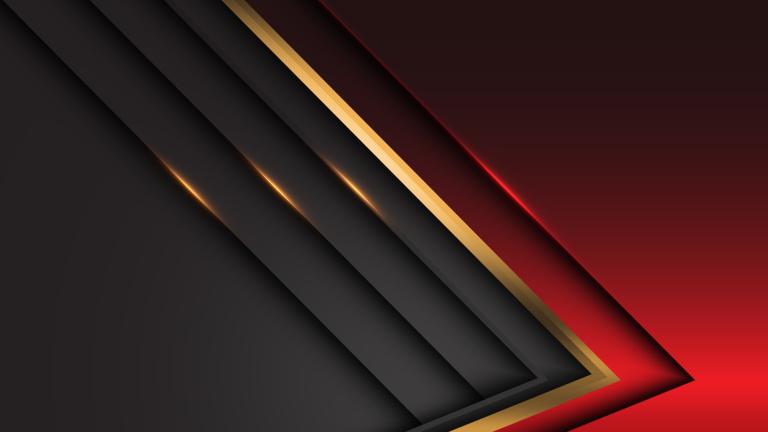
Write a WebGL 2 fragment shader that draws this background.

```glsl
#version 300 es
precision highp float;

#define TIP_Y 0.12
#define RED_TIP 1.609
#define GOLD_TIP 1.437
#define GOLD_WIDTH 0.038
#define PANEL_TIP 1.270
#define BEVEL_WIDTH 0.014
#define STRIPE_TIP 1.079
#define STRIPE_STEP 0.202
#define SHADOW_WIDTH 0.040
#define FLARE_Y 0.563

uniform vec2 u_resolution;
out vec4 outColor;

// Signed distance to the long slanted edge; negative on the left
float slantEdge(vec2 p, float tip) {
    vec2 q = p - vec2(tip, TIP_Y);
    return (q.x + 0.99 * q.y) / 1.407;
}

// Arrowhead pointing right, closed below by a shallower edge
float arrow(vec2 p, float tip) {
    vec2 q = p - vec2(tip, TIP_Y);
    return max(slantEdge(p, tip), (q.x - 2.48 * q.y) / 2.674);
}

float fill(float d) {
    float pixel = 0.75 / u_resolution.y;
    return smoothstep(pixel, -pixel, d);
}

float bump(float x, float center, float width) {
    float t = (x - center) / width;
    return exp(-t * t);
}

// Soft darkness just inside an edge
float innerShadow(float d, float strength) {
    float t = max(-d, 0.0) / SHADOW_WIDTH;
    return 1.0 - strength * exp(-t * (0.6 + 0.5 * t));
}

vec3 redGradient(float y) {
    float fall = pow(clamp((1.0 - y) / (1.0 - TIP_Y), 0.0, 1.0), 2.4);
    vec3 color = mix(vec3(0.14, 0.07, 0.075), vec3(0.93, 0.11, 0.14), fall);
    return color * (1.0 - 0.22 * smoothstep(TIP_Y, 0.0, y));
}

vec3 charcoal(vec2 p) {
    float light = exp(-dot(p - vec2(1.04, 0.14), p - vec2(1.04, 0.14)) / 0.28);
    return mix(vec3(0.142, 0.125, 0.129), vec3(0.245, 0.238, 0.240), light);
}

// Two metal facets with a highlight halfway along the edge
vec3 gold(float d, float y) {
    float inner = fill(d + GOLD_WIDTH * 0.45);
    float t = (y - mix(0.64, 0.66, inner)) / 0.30;
    float metal = exp(-t * t * t * t);
    metal += mix(0.75, 0.45, inner) * bump(y, mix(0.16, 0.14, inner), 0.07);
    metal += 0.8 * bump(y, 0.0, 0.055);
    vec3 color = mix(vec3(0.20, 0.15, 0.10), vec3(0.95, 0.69, 0.30), min(metal, 1.0));
    float shine = bump(y, 0.64, 0.17) * mix(0.12, 0.95, inner);
    return mix(color, vec3(0.99, 0.84, 0.61), shine);
}

// Spark stretched along an edge: wide halo and narrow hot core
vec3 flare(float d, float y, float len, vec3 halo, vec3 core) {
    float along = bump(y, FLARE_Y, len);
    float across = abs(d) * (d < 0.0 ? 1.5 : 1.0);
    return halo * along * exp(-across / 0.008)
         + core * along * along * along * exp(-across / 0.0035);
}

void main() {
    vec2 p = gl_FragCoord.xy / u_resolution.y;
    vec3 red = redGradient(p.y);
    vec3 gray = charcoal(p);
    vec3 amber = vec3(0.72, 0.30, 0.06);
    vec3 yellow = vec3(0.60, 0.55, 0.22);

    // Red field and recessed red arrow
    float redEdge = arrow(p, RED_TIP);
    vec3 color = mix(red, red * innerShadow(redEdge, 0.93), fill(redEdge));
    float rim = exp(-abs(redEdge) / 0.003) * smoothstep(0.2, 0.45, p.y);
    color += vec3(0.20, 0.0, 0.02) * rim;
    color += flare(redEdge, p.y, 0.09, vec3(0.60, 0.03, 0.04), vec3(0.40, 0.10, 0.07));

    // Gold frame and the dark inlay it holds
    float goldEdge = arrow(p, GOLD_TIP);
    color = mix(color, gold(goldEdge, p.y), fill(goldEdge));
    float inlay = goldEdge + GOLD_WIDTH;
    color = mix(color, gray * innerShadow(inlay, 0.75), fill(inlay));

    // Bevelled panel
    float bevel = arrow(p, PANEL_TIP);
    float panel = bevel + BEVEL_WIDTH;
    float panelShade = innerShadow(panel, 0.80);
    color = mix(color, gray * 0.85, fill(bevel));
    color = mix(color, gray * panelShade, fill(panel));
    color += flare(bevel + 0.5 * BEVEL_WIDTH, p.y, 0.06, amber, yellow);

    // Stepped stripes clipped by the panel
    float lowerEdge = (p.x - PANEL_TIP - 2.48 * (p.y - TIP_Y)) / 2.674 + BEVEL_WIDTH;
    float lowerShade = innerShadow(lowerEdge * 1.6, 0.70);
    for (int i = 0; i < 2; i++) {
        float d = slantEdge(p, STRIPE_TIP - STRIPE_STEP * float(i));
        vec3 stripe = gray * innerShadow(d, 0.82) * lowerShade;
        color = mix(color, stripe, fill(max(d, panel)));
        color += flare(d, p.y, 0.06, amber, yellow);
    }

    outColor = vec4(clamp(color, 0.0, 1.0), 1.0);
}
```
